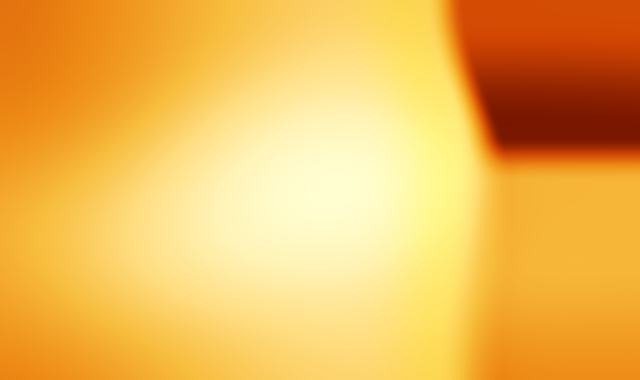
This background is drawn by a WebGL 2 fragment shader. Its source:

```glsl
#version 300 es
precision highp float;
// Soft, out-of-focus amber light: a broad glow and a bright core on the left,
// and a panel on the right with a dark shadow bar above a golden lower part.
// A scalar "heat" field is shaped by falloffs, then coloured by a warm ramp.

uniform vec2 u_resolution;
out vec4 fragColor;

// Warm ramp, from deep shadow to pale light
const int STOPS = 7;
const vec3 RAMP[STOPS] = vec3[STOPS](
  vec3(0.42, 0.06, 0.00), vec3(0.82, 0.27, 0.01), vec3(0.93, 0.54, 0.08),
  vec3(0.97, 0.74, 0.24), vec3(1.00, 0.87, 0.51), vec3(1.00, 0.95, 0.71),
  vec3(1.00, 1.00, 0.83));

// Glows: centre and spread in canvas fractions, strength in ramp stops
const vec2 BROAD_CENTRE = vec2(0.25, 0.36);
const vec2 BROAD_SPREAD = vec2(0.26, 0.20);
const float BROAD_STRENGTH = 1.6;
const vec2 CORE_CENTRE = vec2(0.53, 0.55);
const vec2 CORE_SPREAD = vec2(0.18, 0.18);
const float CORE_STRENGTH = 1.75;

// Panel edge: position at the top, at the shadow bar and at the bottom
const float EDGE_TOP = 0.695;
const float EDGE_BAR = 0.757;
const float EDGE_BOTTOM = 0.737;
const float BAR_HEIGHT = 0.67;
const float PANEL_SPLIT = 0.58;

// Yellow band beside the edge
const float BAND_OFFSET = 0.06;
const float BAND_WIDTH = 0.07;
const vec3 BAND_TINT = vec3(1.0, 1.02, 0.76);

const float RIPPLE = 0.025;

float glow(vec2 p, vec2 centre, vec2 spread) {
  vec2 d = (p - centre) / spread;
  return exp(-0.5 * dot(d, d));
}

vec3 rampColour(float heat) {
  vec3 colour = RAMP[0];
  for (int i = 1; i < STOPS; i++) {
    colour = mix(colour, RAMP[i], clamp(heat - float(i - 1), 0.0, 1.0));
  }
  return colour;
}

float edgeAt(float y) {
  float upper = mix(EDGE_BAR, EDGE_TOP, smoothstep(0.55, 1.0, y));
  return mix(EDGE_BOTTOM, upper, smoothstep(0.0, 0.55, y));
}

float lightHeat(vec2 p) {
  float base = 1.7 + 1.9 * smoothstep(0.0, 0.6, p.x);
  return base + BROAD_STRENGTH * glow(p, BROAD_CENTRE, BROAD_SPREAD)
              + CORE_STRENGTH * glow(p, CORE_CENTRE, CORE_SPREAD);
}

float panelHeat(vec2 p, float edge) {
  // Red upper part, darkening into the shadow bar
  float upper = mix(0.15, 1.1, smoothstep(BAR_HEIGHT, 0.95, p.y));
  // Golden lower part, dimmer at the bottom and beside the edge
  float lower = mix(2.0, 2.9, smoothstep(-0.05, 0.32, p.y));
  lower -= 0.5 * exp(-max(p.x - edge, 0.0) / 0.035);
  return mix(lower, upper, smoothstep(-0.06, 0.06, p.y - PANEL_SPLIT));
}

void main() {
  vec2 p = gl_FragCoord.xy / u_resolution;

  // Blend the light and the panel across a soft edge, wider at the bottom
  float edge = edgeAt(p.y);
  float softness = mix(0.055, 0.03, smoothstep(0.3, 0.8, p.y));
  float panel = smoothstep(-softness, softness, p.x - edge);
  float heat = mix(lightHeat(p), panelHeat(p, edge), panel);

  // Faint layered waves keep the gradients from looking flat
  heat += RIPPLE * (sin(9.0 * p.x + 5.0 * p.y) + 0.5 * sin(17.0 * p.y - 11.0 * p.x));

  // Deepen the yellow along the inner side of the edge
  float bandDistance = (p.x - edge + BAND_OFFSET) / BAND_WIDTH;
  float band = exp(-bandDistance * bandDistance) * (1.0 - panel);
  vec3 colour = rampColour(heat) * mix(vec3(1.0), BAND_TINT, band);

  fragColor = vec4(clamp(colour, 0.0, 1.0), 1.0);
}
```
